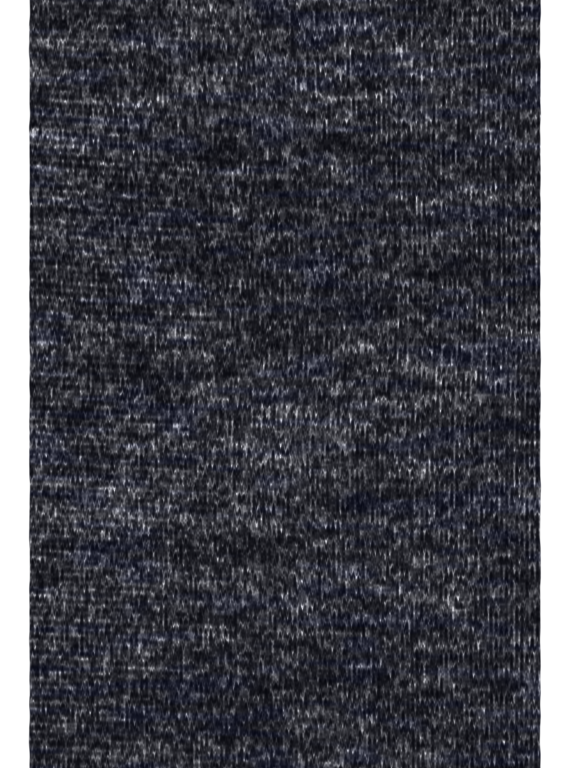
A WebGL 2 fragment shader for this texture:

```glsl
#version 300 es
precision highp float;
// A panel of dark navy melange knit hanging between two white margins.
// Fine slanted yarn flecks, loop shading and horizontal yarn streaks are summed
// into one tone, which an exponential curve turns into dark grey with pale specks.

#define WALES 155.0        // stitch columns per canvas height
#define FLECK_ROWS 150.0   // fleck rows per canvas height
#define COURSES 102.0      // ribbed rows per canvas height
#define SLANT 0.8          // lean of the stitch legs
#define FLECK_GAIN 1.75    // strength of the main flecks
#define FIBRE_GAIN 0.8     // strength of the finest fibres
#define STREAK_GAIN 0.75   // strength of the yarn streaks
#define MID_TONE 0.176     // median brightness
#define CONTRAST 0.50      // spread of the tones
#define PANEL_LEFT 0.052   // panel edges as shares of the width
#define PANEL_RIGHT 0.948

uniform vec2 u_resolution;
out vec4 fragColor;

const float TAU = 6.28318;

float hash(ivec2 cell, int seed) {
    uvec2 q = uvec2(cell) * uvec2(1597u, 3571u) + uint(seed) * 7919u;
    uint h = (q.x ^ (q.y << 11)) * 277803u + q.y;
    h = (h ^ (h >> 15)) * 739391u;
    h = (h ^ (h >> 13)) * 668265u;
    h ^= h >> 16;
    return float(h & 65535u) / 65535.0;
}

// Smooth value noise from -1 to 1
float noise(vec2 p, int seed) {
    ivec2 i = ivec2(floor(p));
    vec2 f = fract(p);
    f = f * f * (3.0 - 2.0 * f);
    float low = mix(hash(i, seed), hash(i + ivec2(1, 0), seed), f.x);
    float high = mix(hash(i + ivec2(0, 1), seed), hash(i + ivec2(1, 1), seed), f.x);
    return 2.0 * mix(low, high, f.y) - 1.0;
}

// Flecks that follow the two slanted legs of every stitch
float stitchFlecks(vec2 p) {
    float wale = p.x * WALES;
    float leg = abs(fract(wale) - 0.5) * 2.0;
    vec2 yarn = vec2(wale * 2.0, p.y * FLECK_ROWS + leg * SLANT);
    float flecks = FLECK_GAIN * noise(yarn, 1);
    float fibres = FIBRE_GAIN * noise(p * vec2(430.0, 300.0), 2);
    return flecks + fibres;
}

// Columns show on the right, slightly tilted ribs on the left
float loopShading(vec2 p, float across) {
    float patches = 0.5 + 0.5 * noise(p * vec2(5.0, 4.0), 3);
    float ribs = (1.0 - smoothstep(0.05, 0.6, across)) * (0.3 + patches);
    float columns = 0.25 + 0.3 * smoothstep(0.4, 0.95, across);
    float courseWave = cos(TAU * (p.y * COURSES + p.x * 6.0));
    float waleWave = cos(TAU * p.x * WALES);
    return 0.4 * ribs * courseWave + columns * waleWave;
}

// Uneven yarn: short and long horizontal streaks over soft mottling
float yarnStreaks(vec2 p) {
    float shortStreaks = noise(p * vec2(38.0, 165.0), 4);
    float longStreaks = noise(p * vec2(11.0, 62.0), 5);
    float mottling = noise(p * vec2(6.0, 9.0), 6);
    return STREAK_GAIN * (shortStreaks + 0.75 * longStreaks) + 0.3 * mottling;
}

void main() {
    vec2 uv = gl_FragCoord.xy / u_resolution;
    vec2 p = gl_FragCoord.xy / u_resolution.y;

    // Slight pull in the cloth
    vec2 cloth = p + 0.004 * vec2(noise(p * 5.0, 7), noise(p * 4.0, 8));

    float tone = stitchFlecks(cloth) + loopShading(cloth, uv.x) + yarnStreaks(cloth);
    float value = min(MID_TONE * exp(CONTRAST * tone), 0.8);

    // Cool grey with navy threads
    float navy = smoothstep(-0.1, 0.8, noise(cloth * vec2(17.0, 95.0), 9));
    vec3 color = vec3(value) + vec3(-0.004, -0.002, 0.022);
    color += navy * vec3(-0.012, -0.006, 0.026);

    // White margins with soft, faintly uneven edges
    float pixel = 1.0 / u_resolution.x;
    float edge = uv.x + 0.0012 * noise(vec2(p.y * 60.0, 0.5), 10);
    float panel = smoothstep(PANEL_LEFT - pixel, PANEL_LEFT + pixel, edge)
                * (1.0 - smoothstep(PANEL_RIGHT - pixel, PANEL_RIGHT + pixel, edge));
    fragColor = vec4(mix(vec3(1.0), color, panel), 1.0);
}
```
